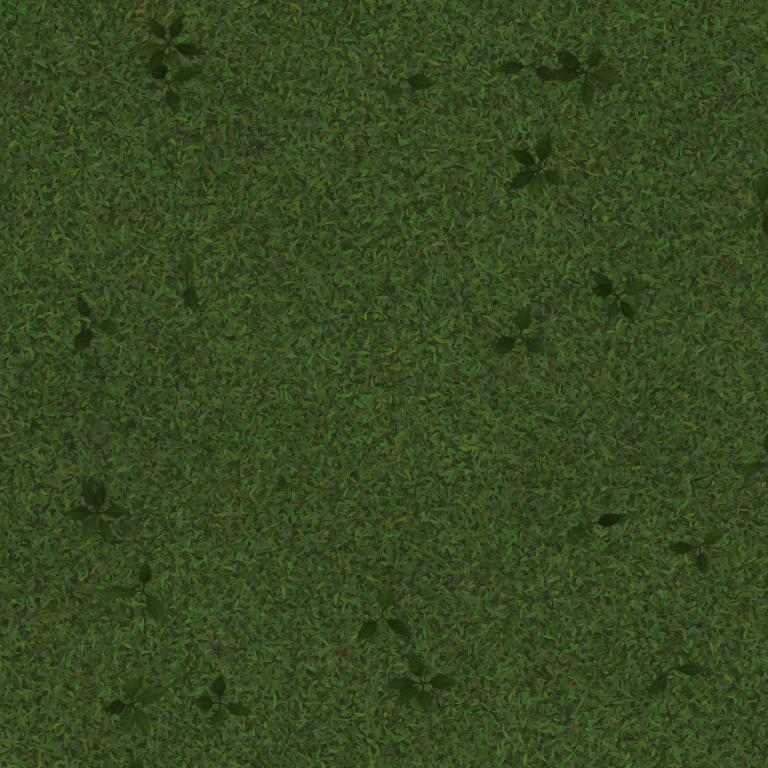
This texture is drawn by a Shadertoy shader. Its source:

```glsl
// Dense dark lawn seen from above, with a few sprigs of broad leaves.
// Stacked, rotated grids scatter short curved blades over a shaded ground;
// a coarse grid then scatters fans of pointed leaves on top.

const float TAU = 6.2831853;

vec4 hash4(vec3 p) {
    vec4 q = fract(p.xyzx * vec4(0.1031, 0.1030, 0.0973, 0.1099));
    q += dot(q, q.wzxy + 33.33);
    return fract((q.xxyz + q.yzzw) * q.zywx);
}

float valueNoise(vec2 p) {
    vec2 cell = floor(p), f = fract(p);
    f = f * f * (3.0 - 2.0 * f);
    float a = hash4(vec3(cell, 71.0)).x;
    float b = hash4(vec3(cell + vec2(1, 0), 71.0)).x;
    float c = hash4(vec3(cell + vec2(0, 1), 71.0)).x;
    float d = hash4(vec3(cell + vec2(1, 1), 71.0)).x;
    return mix(mix(a, b, f.x), mix(c, d, f.x), f.y);
}

mat2 rotation(float angle) {
    float c = cos(angle), s = sin(angle);
    return mat2(c, -s, s, c);
}

// Weighted choice of blade colour, with rare yellow and brown straws
vec3 bladeColor(float pick) {
    if (pick < 0.22) return vec3(0.19, 0.26, 0.11);
    if (pick < 0.42) return vec3(0.25, 0.34, 0.17);
    if (pick < 0.61) return vec3(0.22, 0.32, 0.13);
    if (pick < 0.75) return vec3(0.25, 0.30, 0.19);
    if (pick < 0.83) return vec3(0.16, 0.20, 0.10);
    if (pick < 0.93) return vec3(0.22, 0.38, 0.13);
    if (pick < 0.975) return vec3(0.31, 0.36, 0.11);
    return vec3(0.29, 0.25, 0.12);
}

// One grid of blades painted over the colour below
vec3 paintBlades(vec3 color, vec2 uv, float layer, float pixel) {
    const float cells = 88.0;
    vec2 p = rotation(layer * 1.3) * uv * cells + layer * 17.37 + 200.0;
    vec2 home = floor(p);
    for (int y = -1; y <= 1; y++)
    for (int x = -1; x <= 1; x++) {
        vec2 cell = home + vec2(x, y);
        vec4 place = hash4(vec3(cell, layer));
        vec4 look = hash4(vec3(cell, layer + 40.0));
        vec2 q = rotation(place.z * TAU) * (p - cell - place.xy) / cells;
        float halfLength = mix(0.004, 0.0108, place.w * place.w);
        float halfWidth = mix(0.0012, 0.0025, look.x);
        float t = q.x / halfLength;
        q.y += (look.y - 0.5) * 0.005 * t * t;
        float d = abs(q.y) - halfWidth * (1.0 - t * t);
        float cover = 1.0 - smoothstep(-0.6 * pixel, 0.6 * pixel, d);
        float light = mix(0.84, 1.14, look.w) * mix(0.88, 1.05, layer / 8.0);
        light *= 1.0 + 0.06 * t;
        color = mix(color, bladeColor(look.z) * light, cover * 0.93);
    }
    return color;
}

// Leaf along +x from the origin, with its stalk, midrib and side veins
vec3 paintLeaf(vec3 color, vec2 q, float size, vec4 look, float pixel) {
    float t = (q.x - 0.009) / size;
    float s = clamp(t, 0.0, 1.0);
    float halfWidth = mix(0.006, 0.0095, look.x) * 1.25 * sin(0.5 * TAU * pow(s, 0.85));
    halfWidth *= 1.0 - 0.3 * s;
    q.y += (look.y - 0.5) * 0.008 * s * s;
    float overshoot = abs(t - s) * size;
    float d = abs(q.y) - halfWidth + overshoot;
    float cover = 1.0 - smoothstep(-0.7 * pixel, 0.7 * pixel, d);
    float stalkEnd = max(-q.x, q.x - 0.012);
    float stalk = 1.0 - smoothstep(0.0, 1.2 * pixel, max(abs(q.y) - 0.0005, stalkEnd));

    vec3 green = mix(vec3(0.10, 0.15, 0.035), vec3(0.18, 0.27, 0.085), look.z);
    green *= mix(0.78, 1.12, s) * (q.y > 0.0 ? 1.05 : 0.95);
    green *= 1.0 + 0.05 * sin((q.x - abs(q.y)) * 1500.0);
    green *= 1.0 + 0.15 * (1.0 - smoothstep(0.0, 0.0012, abs(q.y)));

    // Soft contact shadow around the leaf
    color *= 1.0 - 0.16 * (1.0 - smoothstep(0.0, 0.004, d));
    color = mix(color, vec3(0.12, 0.16, 0.06), stalk * 0.7);
    return mix(color, green, cover * mix(0.7, 0.97, look.w));
}

// Sprigs of two to six leaves around scattered centres
vec3 paintSprigs(vec3 color, vec2 uv, float pixel) {
    vec2 p = uv * 5.5 + 20.0;
    vec2 home = floor(p);
    for (int y = -1; y <= 1; y++)
    for (int x = -1; x <= 1; x++) {
        vec2 cell = home + vec2(x, y);
        vec4 place = hash4(vec3(cell, 101.0));
        vec2 q = (p - cell - place.xy) / 5.5;
        if (place.z > 0.68 || length(q) > 0.07) continue;
        float count = 2.0 + floor(place.w * place.w * 5.0);
        for (float i = 0.0; i < count; i++) {
            vec4 look = hash4(vec3(cell, 110.0 + i));
            vec4 turn = hash4(vec3(cell, 130.0 + i));
            float angle = (i + 0.8 * turn.x) / count * TAU + place.z * 40.0;
            float size = mix(0.025, 0.043, turn.y);
            color = paintLeaf(color, rotation(angle) * q, size, look, pixel);
        }
    }
    return color;
}

void mainImage(out vec4 fragColor, in vec2 fragCoord) {
    vec2 uv = fragCoord / iResolution.y;
    float pixel = 1.0 / iResolution.y;
    vec3 color = vec3(0.155, 0.195, 0.095) * mix(0.85, 1.15, valueNoise(uv * 220.0));
    for (float layer = 1.0; layer <= 8.0; layer++)
        color = paintBlades(color, uv, layer, pixel);
    // Broad, faint patches of light
    color *= 0.96 + 0.06 * valueNoise(uv * 7.0) + 0.05 * valueNoise(uv * 24.0);
    color = paintSprigs(color, uv, pixel);
    fragColor = vec4(color, 1.0);
}
```
